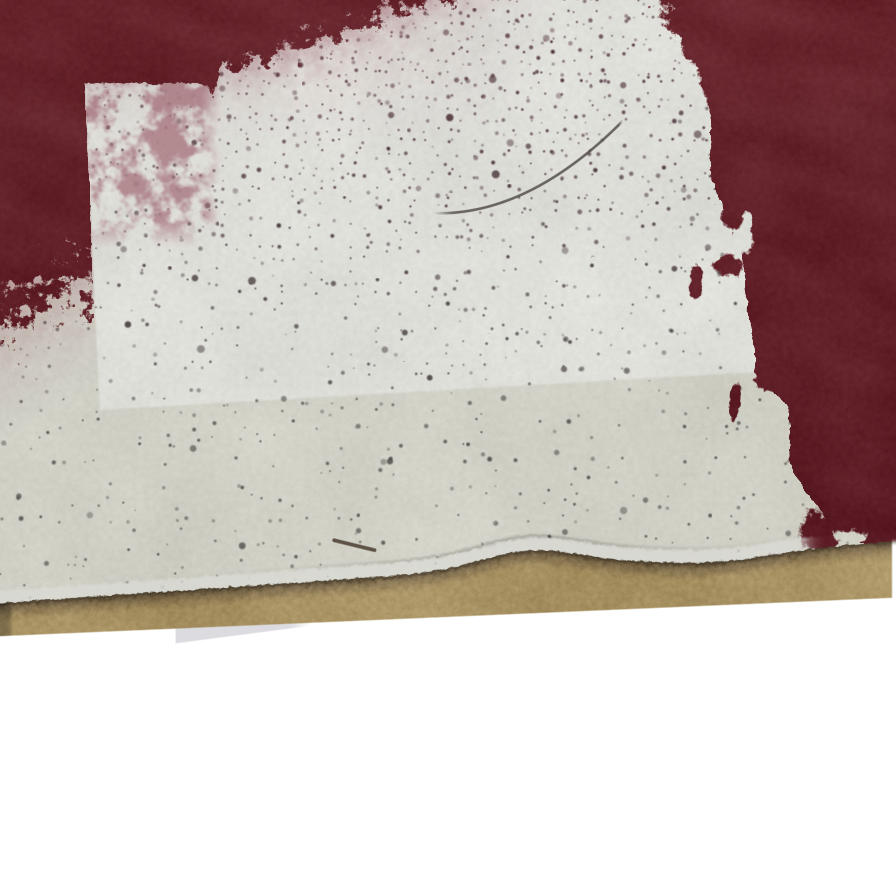
Write a Shadertoy shader that draws this texture.

```glsl
// Weathered pale paper with flaking crimson paint, above a tan cardboard edge on white.
// Paint is a coverage field cut by gradient noise; flecks are jittered grid dots.

float ramp(float a, float b, float x) {
    float t = clamp((x - a) / (b - a), 0.0, 1.0);
    return t * t * (3.0 - 2.0 * t);
}

float bell(float x) { return exp(-x * x); }

vec2 hash2(vec2 p) {
    vec3 q = fract(p.xyx * vec3(0.1031, 0.103, 0.0973));
    q += dot(q, q.yzx + 33.33);
    return fract((q.xx + q.yz) * q.zy);
}

float corner(vec2 cell, vec2 offset, vec2 f) {
    float a = 6.2832 * hash2(cell + offset + 71.0).x;
    return dot(vec2(cos(a), sin(a)), f - offset);
}

float gradientNoise(vec2 p) {
    vec2 c = floor(p), f = fract(p), u = f * f * (3.0 - 2.0 * f);
    return mix(mix(corner(c, vec2(0, 0), f), corner(c, vec2(1, 0), f), u.x),
               mix(corner(c, vec2(0, 1), f), corner(c, vec2(1, 1), f), u.x), u.y);
}

float fbm(vec2 p) {
    float sum = 0.0, amp = 0.65;
    for (int i = 0; i < 4; i++) {
        sum += amp * gradientNoise(p);
        p = mat2(1.6, 1.2, -1.2, 1.6) * p + 17.3;
        amp *= 0.6;
    }
    return sum;
}

// Left boundary of the right-hand paint, stepping outward as it descends
float rightPaintEdge(float y) {
    return 0.762 + 0.034 * ramp(1.0, 0.91, y) + 0.038 * ramp(0.82, 0.69, y)
         + 0.012 * ramp(0.69, 0.59, y) + 0.038 * ramp(0.585, 0.54, y)
         + 0.055 * ramp(0.49, 0.39, y) + 0.07 * ramp(0.402, 0.383, y);
}

float cardboardTop(float x) {
    return 0.327 + 0.069 * x + 0.018 * bell((x - 0.59) / 0.075) - 0.009 * bell((x - 0.8) / 0.09);
}

void mainImage(out vec4 fragColor, in vec2 fragCoord) {
    vec2 p = fragCoord / iResolution.xy;
    float x = p.x, y = p.y, px = 1.0 / iResolution.y;
    float coarse = fbm(p * 7.0), rough = fbm(p * 55.0), fine = fbm(p * 150.0);

    // Paper: a brighter upper sheet laid over a duller one
    float inSheet = ramp(-0.002, 0.002, x - 0.094 - 0.047 * (0.91 - y));
    float upper = inSheet * ramp(-0.002, 0.002, y - 0.536 - 0.058 * x);
    vec3 color = mix(vec3(0.815, 0.815, 0.775), vec3(0.87, 0.87, 0.85), upper);
    color += 0.045 * coarse + 0.035 * fine;

    // Flecks, thickest toward the top
    float nearTop = ramp(0.5, 1.0, y - 0.12 * abs(x - 0.4));
    for (int i = 0; i < 4; i++) {
        float k = float(i), scale = 17.0 * pow(1.65, k);
        vec2 q = p * scale + 9.1 * k, cell = floor(q);
        vec2 r = hash2(cell), s = hash2(cell + 37.0);
        float d = length(fract(q) - 0.15 - 0.7 * r) / scale;
        float radius = (0.0024 + 0.0028 * s.y * s.y) / (1.0 + 0.32 * k);
        float fleck = ramp(radius + px, radius - 0.001 - px, d);
        float chance = mix(0.24 - 0.035 * k, 0.72, nearTop);
        vec3 ink = mix(vec3(0.3, 0.29, 0.28), vec3(0.29, 0.16, 0.2), nearTop);
        color = mix(color, ink, fleck * step(s.x, chance) * (0.35 + 0.6 * r.y));
    }

    // Paint coverage: left margin, top band and right field
    float left = ramp(0.51, 0.8, y - 0.6 * (x - 0.04)) * (1.0 - inSheet);
    float topEdge = 0.912 + 0.045 * ramp(0.238, 0.25, x) + 0.35 * max(x - 0.25, 0.0);
    float topFade = mix(0.012, 0.095, ramp(0.22, 0.27, x));
    float top = ramp(-topFade, 0.2 * topFade, y - topEdge);
    float rightFade = mix(0.007, 0.06, ramp(0.86, 0.95, y));
    float right = ramp(-rightFade, 0.2 * rightFade, x - rightPaintEdge(y) + 0.009 * rough);
    float cover = max(max(left, top), right);
    float paint = ramp(-0.1, 0.1, cover * 1.4 - 0.7 - 0.85 * rough - 0.25 * fine);

    // Chips along the right edge: center and radii, the middle three bare
    vec4 chips[9] = vec4[9](
        vec4(0.777, 0.686, 0.007, 0.020), vec4(0.820, 0.552, 0.006, 0.021),
        vec4(0.856, 0.573, 0.016, 0.009), vec4(0.814, 0.704, 0.016, 0.011),
        vec4(0.824, 0.732, 0.017, 0.014), vec4(0.833, 0.751, 0.006, 0.014),
        vec4(0.943, 0.400, 0.022, 0.010), vec4(0.915, 0.408, 0.021, 0.023),
        vec4(0.816, 0.757, 0.011, 0.012));
    for (int i = 0; i < 9; i++) {
        float d = length((p - chips[i].xy) / chips[i].zw) - 1.0 + 0.9 * rough;
        paint = mix(paint, i > 3 && i < 7 ? 0.0 : 1.0, ramp(0.15, -0.15, d));
    }

    // Pink residue around the paint and on the sheet corner
    float stain = inSheet * ramp(0.25, 0.22, x) * ramp(0.72, 0.76, y) * ramp(0.94, 0.9, y);
    float blot = 0.25 * bell(length((p - vec2(0.195, 0.83)) / vec2(0.035, 0.07)));
    stain *= ramp(-0.08, 0.3, fbm(p * 24.0 + 4.0) + blot);
    float halo = 0.65 * left + 0.6 * top + 0.3 * ramp(0.82, 1.0, y) * ramp(0.65, 0.3, x);
    color = mix(color, vec3(0.67, 0.49, 0.52), clamp(halo * (0.8 + rough) + 0.85 * stain, 0.0, 0.9));
    vec3 crimson = mix(vec3(0.355, 0.105, 0.14), vec3(0.405, 0.145, 0.175), ramp(0.4, 1.0, y));
    crimson += 0.05 * coarse + 0.035 * fine + 0.04 * gradientNoise(vec2(x * 9.0, y * 28.0 + x * 8.0));
    color = mix(color, crimson, paint);

    // Curved hair and short splinter
    float t = x - 0.49, hair = abs(y - 0.762 - 2.45 * t * t) / sqrt(1.0 + 24.0 * t * t);
    float strand = ramp(0.0012 + px, 0.0006, hair) * ramp(-0.01, 0.02, t) * ramp(0.206, 0.2, t);
    color = mix(color, vec3(0.33, 0.31, 0.29), 0.85 * strand);
    vec2 s = p - vec2(0.373, 0.397), along = vec2(0.045, -0.011);
    float splinter = length(s - along * clamp(dot(s, along) / dot(along, along), 0.0, 1.0));
    color = mix(color, vec3(0.37, 0.32, 0.27), ramp(0.002 + px, 0.001, splinter));

    // Pale torn lip, then the cardboard with its shadowed rim
    float depth = cardboardTop(x) + 0.003 * fine - y;
    color = mix(color, vec3(0.86, 0.86, 0.84), 0.75 * ramp(-0.016, -0.011, depth) * ramp(0.92, 0.88, x));
    color *= 1.0 - 0.16 * bell((depth + 0.016) / 0.002) * bell((x - 0.57) / 0.2);
    vec3 card = mix(vec3(0.46, 0.39, 0.28), vec3(0.655, 0.57, 0.385), ramp(0.0, 0.022, depth));
    card = (card + 0.09 * coarse + 0.07 * fine) * (1.0 - 0.35 * bell(depth / 0.004));
    color = mix(color, card * (1.0 - 0.25 * ramp(0.016, 0.008, x)), ramp(-px, px, depth));

    // White ground with a pale sliver under the card
    float sliver = ramp(-px, px, x - 0.196) * ramp(-px, px, y - 0.282 - 0.13 * (x - 0.196));
    vec3 ground = mix(vec3(1), vec3(0.86, 0.86, 0.88), sliver * ramp(0.35, 0.32, x));
    float body = ramp(-px, px, y - 0.29 - 0.043 * x) * (1.0 - ramp(0.994, 0.997, x) * ramp(0.4, 0.39, y));
    fragColor = vec4(clamp(mix(ground, color, body), 0.0, 1.0), 1.0);
}
```
